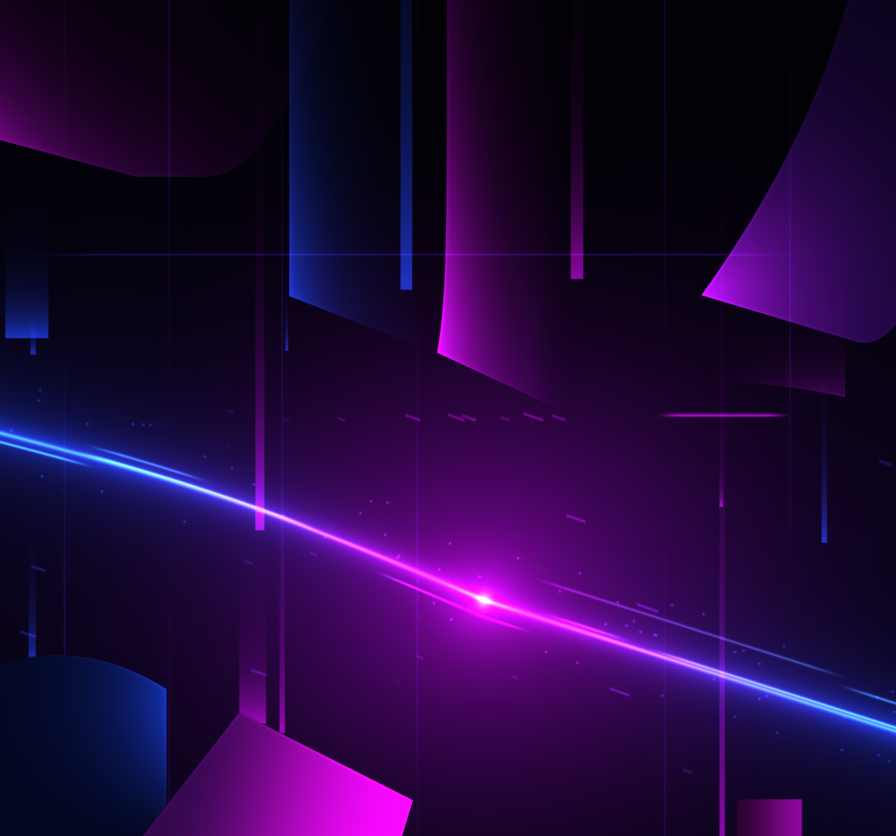
Write a Shadertoy shader that draws this background.

```glsl
// Neon light streak with a magenta flare among dark glowing glass panels.
const float HEIGHT = 0.932; // canvas height in canvas widths
const vec2 FLARE = vec2(0.54, 0.263);
const float SLOPE = -0.345;
const vec3 INK = vec3(0.006, 0.002, 0.022);
const vec3 NIGHT = vec3(0.026, 0.008, 0.075);
const vec3 VIOLET = vec3(0.24, 0.008, 0.29);
const vec3 BLUE = vec3(0.11, 0.26, 0.95);
const vec3 CYAN = vec3(0.25, 0.68, 1.0);
const vec3 MAGENTA = vec3(0.86, 0.04, 0.95);
const vec3 INDIGO = vec3(0.09, 0.03, 0.24);
const int SPARKS = 60;
const int SHARDS = 32;
// Bars: centre x, half width, bottom, fade height
const vec4 PINK_BARS[6] = vec4[6](
    vec4(0.644, 0.007, 0.621, 0.09), vec4(0.29, 0.005, 0.341, 0.12),
    vec4(0.315, 0.003, 0.115, 0.07), vec4(0.806, 0.003, -0.01, 0.18),
    vec4(0.282, 0.015, 0.125, 0.04), vec4(0.805, 0.002, 0.367, 0.012));
const vec4 BLUE_BARS[6] = vec4[6](
    vec4(0.4535, 0.0065, 0.609, 0.2), vec4(0.92, 0.003, 0.327, 0.05),
    vec4(0.32, 0.0015, 0.541, 0.02), vec4(0.03, 0.024, 0.555, 0.03),
    vec4(0.037, 0.003, 0.537, 0.012), vec4(0.036, 0.004, 0.19, 0.04));
// Rays: start x, end x, offset from the streak, brightness
const vec4 RAYS[8] = vec4[8](
    vec4(-0.08, 0.11, -0.01, 0.9), vec4(0.09, 0.24, 0.012, 0.6),
    vec4(0.41, 0.6, -0.019, 0.7), vec4(0.59, 0.95, 0.042, 0.4),
    vec4(0.72, 1.1, 0.004, 1.0), vec4(0.6, 0.71, 0.006, 0.8),
    vec4(0.93, 1.08, 0.031, 0.6), vec4(0.08, 0.36, 0.002, 0.9));
const float GUIDES[6] = float[6](0.072, 0.189, 0.315, 0.466, 0.742, 0.882);

float hash(float a, float b) { return fract(sin(a * 127.1 + b * 311.7) * 43758.5453); }
float soft(float d) { return smoothstep(-1.0, 1.0, d * iResolution.x); }
float gauss(float d, float w) { return exp(-d * d / (w * w)); }
float fall(float d, float w) { return exp(-max(d, 0.0) / w); }
float band(float x, float a, float b, float f) {
    return smoothstep(a, a + f, x) * (1.0 - smoothstep(b - f, b, x));
}
float streakY(float x) {
    float t = x - FLARE.x;
    return FLARE.y + SLOPE * t + (t < 0.0 ? 0.014 * sin(3.1416 * x / FLARE.x) : 0.027 * t);
}
// Filled sheet with a thin lit rim; depth is positive inside
float sheet(float depth) { return soft(depth) * (1.0 + 0.5 * fall(depth, 0.0015)); }
float bar(vec2 p, vec4 b) {
    return soft(min(b.y - abs(p.x - b.x), p.y - b.z)) * fall(p.y - b.z, b.w);
}

vec3 hangingPanels(vec2 p) {
    // Upper left drape
    float h = p.y - max(0.776 - 0.27 * p.x, 0.735 + 10.0 * pow(max(p.x - 0.23, 0.0), 2.0));
    vec3 c = MAGENTA * sheet(h) * (0.42 * fall(h, 0.08) * fall(p.x, 0.1)
        + 0.075 * fall(h, 0.15) * (1.0 - smoothstep(0.15, 0.36, p.x)));
    // Blue curtain
    float t = p.x - 0.323;
    h = p.y - 0.602 + 0.386 * t;
    c += BLUE * sheet(min(t, h)) * 0.75 * fall(t, 0.045) * fall(h, 0.2) * soft(0.14 - t);
    // Magenta curtain
    t = p.x - 0.499 + 0.011 * fall(p.y - 0.539, 0.06);
    h = p.y - 0.539 + 0.466 * (p.x - 0.488);
    c += MAGENTA * sheet(min(t, h)) * fall(t, 0.048) * fall(h, 0.23) * (1.0 - smoothstep(0.1, 0.147, t));
    // Curved blade
    vec2 q = p - vec2(0.783, 0.603);
    t = q.x - 0.72 * q.y + 0.68 * q.y * q.y;
    h = q.y + 0.3 * q.x - 16.0 * pow(max(q.x - 0.172, 0.0), 2.0);
    float away = length(q);
    c += sheet(min(t, h)) * (MAGENTA * 0.8 * fall(away, 0.085) + INDIGO * fall(away, 0.4));
    // Dim fin below the blade
    h = p.y - 0.505 + 0.9 * pow(max(p.x - 0.81, 0.0), 2.0);
    return c + MAGENTA * sheet(min(h, 0.943 - p.x)) * 0.22 * smoothstep(0.8, 0.95, p.x) * fall(h, 0.03);
}

vec3 floorPanels(vec3 c, vec2 p) {
    float d = min(0.202 - 2.6 * pow(abs(p.x - 0.065), 2.0) - p.y, 0.186 - p.x);
    float lit = fall(0.186 - p.x, 0.06) * smoothstep(-0.03, 0.16, p.y);
    c = mix(c, mix(vec3(0.012, 0.025, 0.12), BLUE * 0.72, lit) * sheet(d), soft(d));
    d = min((p.x - 0.159 - 0.783 * p.y) * 0.787, 0.138 - 0.505 * (p.x - 0.267) - p.y);
    d = min(d, 0.449 + 0.3 * p.y - p.x);
    lit = smoothstep(0.17, 0.44, p.x - 0.25 * p.y);
    c = mix(c, mix(vec3(0.2, 0.03, 0.3), vec3(0.97, 0.03, 1.0), lit) * sheet(d), soft(d));
    d = min(min(p.x - 0.823, 0.895 - p.x), 0.041 - p.y);
    return mix(c, MAGENTA * mix(0.2, 0.65, smoothstep(0.82, 0.9, p.x)), soft(d));
}

void mainImage(out vec4 fragColor, in vec2 fragCoord) {
    vec2 p = fragCoord / iResolution.xy * vec2(1.0, HEIGHT), f = p - FLARE;
    float d = p.y - streakY(p.x), away = length(f), mid = gauss(f.x, 0.24);
    vec3 tint = mix(BLUE, MAGENTA, mid);
    // Haze
    vec3 col = mix(NIGHT, INK, smoothstep(0.35, 0.85, p.y));
    col += VIOLET * gauss(length((f - vec2(0.0, 0.02)) / vec2(0.29, 0.24)), 1.0);
    col += BLUE * (1.0 - mid) * (0.22 * fall(abs(d), 0.045) + 0.07 * fall(abs(d), 0.14));
    // Panels, bars and guide lines
    col += hangingPanels(p);
    for (int i = 0; i < 6; i++) {
        col += MAGENTA * 0.6 * bar(p, PINK_BARS[i]) + BLUE * 0.7 * bar(p, BLUE_BARS[i]);
        col += INDIGO * 0.6 * gauss(p.x - GUIDES[i], 0.0011) * (0.5 + 0.5 * sin(p.y * 7.0 + float(i) * 2.0));
    }
    col += INDIGO * gauss(p.y - 0.648, 0.0012) * band(p.x, 0.02, 0.9, 0.1);
    col += MAGENTA * 0.65 * gauss(p.y - 0.469, 0.0018) * band(p.x, 0.73, 0.885, 0.03);
    // Shards: a row above the flare, then a scatter
    for (int i = 0; i < SHARDS; i++) {
        float k = float(i), r = hash(k, 3.0);
        vec2 e = p - (i < 14 ? vec2(0.3 + 0.35 * hash(k, 1.0), 0.462 + 0.006 * r)
            : vec2(hash(k, 7.0), 0.06 + 0.44 * hash(k, 9.0)));
        e.y -= SLOPE * e.x;
        col += tint * 0.4 * r * soft(min(0.002 + 0.012 * r * r - abs(e.x), 0.0015 - abs(e.y)));
    }
    // Streak, rays and sparks
    col += tint * (0.55 * fall(abs(d), 0.009) + 0.2 * fall(abs(d), 0.03));
    col += mix(CYAN, vec3(1.0, 0.35, 0.9), mid) * 0.75 * gauss(d, 0.0022);
    for (int i = 0; i < 8; i++) {
        vec4 r = RAYS[i];
        col += mix(CYAN, MAGENTA, mid) * r.w * gauss(d - r.z, 0.0016) * band(p.x, r.x, r.y, 0.05);
    }
    for (int i = 0; i < SPARKS; i++) {
        float x = hash(float(i), 21.0), y = streakY(x) + 0.11 * (hash(float(i), 22.0) - 0.4);
        col += tint * 0.5 * gauss(length(p - vec2(x, y)), 0.0014);
    }
    // Flare
    col += MAGENTA * (0.55 * fall(away, 0.035) + 0.2 * fall(away, 0.1));
    col += vec3(1.0, 0.75, 0.95) * (gauss(away, 0.008) + 0.6 * gauss(d, 0.003) * gauss(f.x, 0.035));
    fragColor = vec4(clamp(floorPanels(col, p), 0.0, 1.0), 1.0);
}
```
